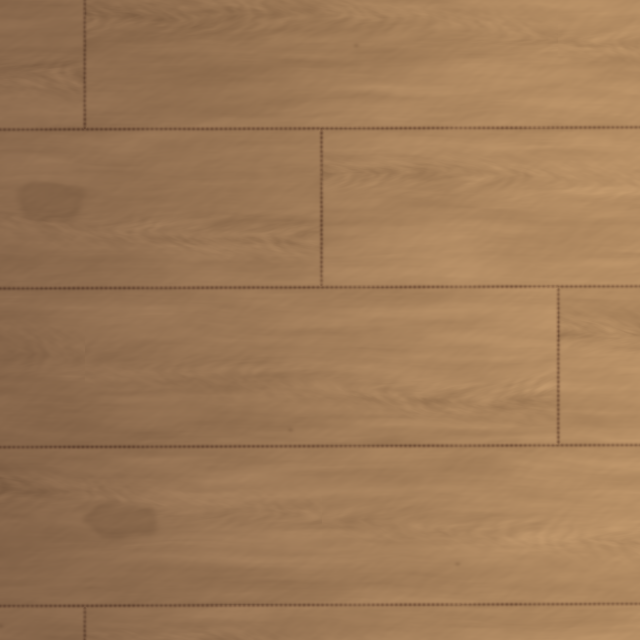
Give the GLSL for this texture, as a Shadertoy shader.

```glsl
float hash(vec2 p) {
    vec3 q = fract(vec3(p.xyx) * 0.1031);
    q += dot(q, q.yzx + 33.33);
    return fract((q.x + q.y) * q.z);
}

float noise(vec2 p) {
    vec2 i = floor(p), f = fract(p);
    f = f * f * (3.0 - 2.0 * f);
    return mix(mix(hash(i), hash(i + vec2(1, 0)), f.x),
               mix(hash(i + vec2(0, 1)), hash(i + vec2(1, 1)), f.x), f.y);
}

float fbm(vec2 p) {
    float sum = 0.0, amp = 0.57;
    for (int i = 0; i < 3; i++) {
        sum += amp * noise(p);
        p = p * 2.03 + 17.3;
        amp *= 0.5;
    }
    return sum;
}

// Soft stitched groove: d is the distance from its centre, s runs along it
float groove(float d, float s) {
    float bead = 0.5 + 0.5 * cos(6.2832 * s / 0.0072);
    float wear = 0.8 + 0.4 * noise(vec2(s * 25.0, 4.0));
    return exp(-d * d / 0.0000075) * (0.62 + 0.38 * bead) * wear;
}

// Sparse faint pores, one candidate per cell
float pores(vec2 p) {
    vec2 cell = floor(p * 9.0);
    vec2 centre = 0.2 + 0.6 * vec2(hash(cell + 3.1), hash(cell + 8.7));
    float d = length((fract(p * 9.0) - centre) * vec2(0.8, 1.0));
    return step(0.92, hash(cell + 21.0)) * exp(-d * d * 900.0);
}

void mainImage(out vec4 fragColor, in vec2 fragCoord) {
    vec2 uv = fragCoord / iResolution.xy;
    const vec2 plank = vec2(1.48, 0.2482);

    // Rows of long planks, each shifted by a quarter length
    float level = (uv.y - 0.0035 * (uv.x - 0.5) - 0.0547) / plank.y;
    float row = floor(level);
    float along = (uv.x - 1.2424 + 0.37 * row) / plank.x;
    vec2 local = vec2(fract(along), fract(level));
    float seed = hash(vec2(row, floor(along)) + 40.0);
    vec2 p = local * plank + vec2(seed * 31.0, seed * 17.0);

    // Oval knots in every other row
    float hasKnot = 1.0 - mod(row + 2.0, 2.0);
    vec2 k = vec2(uv.x - 0.19 + 0.0555 * row, (local.y - 0.545) * plank.y);
    k /= vec2(0.052, 0.028);
    k += 0.35 * (vec2(noise(p * 40.0), noise(p * 40.0 + 9.0)) - 0.5);
    float r = length(k);
    float knot = hasKnot * (1.0 - smoothstep(0.5, 1.2, r));
    float rim = hasKnot * exp(-pow(r - 0.9, 2.0) * 22.0);
    p.y -= 0.014 * k.y * hasKnot * exp(-r * r * 0.6);

    // Long streaks, finer fibres and slanted brushing
    float warp = fbm(p * vec2(4.0, 14.0)) - 0.5;
    float broad = fbm(vec2(p.x * 2.6, p.y * 20.0 + warp)) - 0.5;
    float streak = fbm(vec2(p.x * 8.0, p.y * 75.0 + warp * 2.2)) - 0.5;
    vec2 slant = vec2(0.88 * uv.x + 0.47 * uv.y, 0.88 * uv.y - 0.47 * uv.x);
    float brushing = noise(slant * vec2(55.0, 170.0)) - 0.5;

    // Rippled arches along the heart, strongest near the plank ends
    float heart = mix(0.71, 0.31, smoothstep(0.15, 1.0, local.x));
    float q = local.y - heart + 0.15 * warp;
    float band = exp(-q * q * 70.0);
    float ends = smoothstep(0.15, 0.5, abs(local.x - 0.5));
    float side = local.x < 0.5 ? 1.0 : -1.0;
    float bend = side * sqrt(q * q + 0.0004);
    float ripple = fbm(vec2(p.x * 38.0 + bend * 26.0, p.y * 80.0 + warp * 3.0)) - 0.5;
    float arches = sin(p.x * 230.0 + bend * 75.0 + 9.0 * fbm(p * vec2(18.0, 45.0)));
    arches *= smoothstep(0.3, 0.7, noise(p * vec2(14.0, 30.0) + 5.0));

    // Light falls off towards the left
    float light = smoothstep(-0.14, 1.08, uv.x + 0.13 * (uv.y - 0.5));
    vec3 colour = mix(vec3(0.528, 0.400, 0.292), vec3(0.712, 0.557, 0.392), light);

    float tone = 0.19 * broad + 0.12 * streak + 0.028 * brushing;
    tone += band * mix(0.5, 1.0, ends) * (0.22 * ripple + 0.03 * arches - 0.035);
    tone += 0.03 * (seed - 0.5) - 0.06 * knot - 0.05 * rim;
    tone -= 0.09 * pores(uv + 0.37);
    colour *= 1.0 + tone * vec3(0.90, 1.02, 1.12);

    // Grooves between planks
    vec2 edge = min(local, 1.0 - local) * plank;
    float seam = max(groove(edge.y, uv.x), groove(edge.x, uv.y));
    colour = mix(colour, colour * vec3(0.75, 0.70, 0.69), seam);

    fragColor = vec4(colour, 1.0);
}
```
